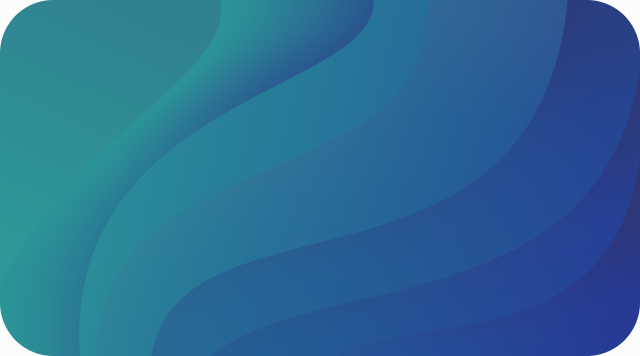
A Shadertoy shader for this background:

```glsl
// Draws a rounded card of overlapping wavy sheets running from teal to deep blue.

const float CARD_ASPECT = 1.803;
const float CORNER_RADIUS = 0.15;
const vec3 PAPER = vec3(0.99);
const vec3 DUSK = vec3(0.175, 0.225, 0.47);
const vec3 CREASE = vec3(0.012, -0.012, -0.025);

vec2 bezier(vec2 a, vec2 b, vec2 c, vec2 d, float t) {
    float s = 1.0 - t;
    return s * s * s * a + 3.0 * s * s * t * b + 3.0 * s * t * t * c + t * t * t * d;
}

vec2 bezierTangent(vec2 a, vec2 b, vec2 c, vec2 d, float t) {
    float s = 1.0 - t;
    return s * s * (b - a) + 2.0 * s * t * (c - b) + t * t * (d - c);
}

// Signed distance to a curve that falls steadily from a to d; positive on its right.
float waveSide(vec2 p, vec2 a, vec2 b, vec2 c, vec2 d) {
    float low = 0.0, high = 1.0;
    for (int i = 0; i < 16; i++) {
        float middle = 0.5 * (low + high);
        if (bezier(a, b, c, d, middle).y > p.y) low = middle;
        else high = middle;
    }
    float t = 0.5 * (low + high);
    vec2 tangent = normalize(bezierTangent(a, b, c, d, t));
    return (p.x - bezier(a, b, c, d, t).x) * abs(tangent.y);
}

vec3 gradient(vec2 p, vec2 start, vec2 end, vec3 first, vec3 last) {
    vec2 axis = end - start;
    return mix(first, last, clamp(dot(p - start, axis) / dot(axis, axis), 0.0, 1.0));
}

float coverage(float side, float pixel) {
    return clamp(0.5 + side / pixel, 0.0, 1.0);
}

float fadeFrom(float side, float width) {
    return exp(-max(side, 0.0) / width);
}

float roundedBox(vec2 p, vec2 halfSize, float radius) {
    vec2 q = abs(p) - halfSize + radius;
    return length(max(q, 0.0)) + min(max(q.x, q.y), 0.0) - radius;
}

void mainImage(out vec4 fragColor, in vec2 fragCoord) {
    vec2 cardSize = vec2(CARD_ASPECT, 1.0);
    vec2 p = fragCoord / iResolution.xy * cardSize;
    float pixel = 1.0 / iResolution.y;

    // Sheet edges, ordered from left to right
    float edge1 = waveSide(p, vec2(0.620, 1.0), vec2(0.669, 0.800), vec2(0.211, 0.624), vec2(0.0, 0.202));
    float edge2 = waveSide(p, vec2(1.052, 1.0), vec2(1.068, 0.742), vec2(0.176, 0.730), vec2(0.225, 0.0));
    float edge3 = waveSide(p, vec2(1.202, 1.0), vec2(1.232, 0.425), vec2(0.293, 0.640), vec2(0.270, 0.0));
    float edge4 = waveSide(p, vec2(1.599, 1.0), vec2(1.514, 0.108), vec2(0.505, 0.487), vec2(0.427, 0.0));
    float edge5 = waveSide(p, vec2(1.803, 0.812), vec2(1.702, 0.089), vec2(0.892, 0.244), vec2(0.594, 0.0));
    float edge6 = waveSide(p, vec2(1.803, 0.554), vec2(1.725, -0.009), vec2(1.174, 0.131), vec2(0.951, 0.0));

    // Teal panel
    vec3 color = gradient(p, vec2(0.35, 0.95), vec2(0.05, 0.28),
                          vec3(0.19, 0.51, 0.57), vec3(0.175, 0.60, 0.595));

    // Folded ribbon, shaded from its lit left edge to its dark right edge
    vec3 fold = mix(vec3(0.165, 0.475, 0.58), vec3(0.165, 0.33, 0.56), smoothstep(0.5, 0.88, p.y));
    float across = clamp(edge1 / max(edge1 - edge2, 0.001), 0.0, 1.0);
    vec3 ribbon = mix(vec3(0.17, 0.58, 0.595), fold, pow(across, 1.25));
    color = mix(color, ribbon, coverage(edge1, pixel));

    // Teal-blue sheet
    vec3 sheet = gradient(p, vec2(0.25, 0.3), vec2(1.15, 0.1),
                          vec3(0.165, 0.55, 0.60), vec3(0.145, 0.41, 0.60));
    color = mix(color, sheet, coverage(edge2, pixel));

    // Wide blue sheet with a faint pale haze along its edge and top
    sheet = gradient(p, vec2(0.3, 0.3), vec2(1.35, 0.0),
                     vec3(0.16, 0.52, 0.60), vec3(0.14, 0.335, 0.595));
    float haze = max(0.6 * fadeFrom(edge3, 0.1), smoothstep(0.55, 1.0, p.y));
    sheet += haze * vec3(0.045, 0.005, -0.01);
    color = mix(color, sheet, coverage(edge3, pixel));

    // Deep blue sheets, dusky along their edges and toward the upper right
    sheet = gradient(p, vec2(0.48, 0.03), vec2(1.75, 0.5),
                     vec3(0.15, 0.42, 0.595), vec3(0.14, 0.28, 0.585));
    sheet = mix(sheet, DUSK, 0.65 * smoothstep(0.5, 1.05, p.y));
    sheet += CREASE * fadeFrom(edge4, 0.06);
    color = mix(color, sheet, coverage(edge4, pixel));

    sheet = gradient(p, vec2(0.65, 0.0), vec2(1.75, 0.3),
                     vec3(0.14, 0.375, 0.59), vec3(0.145, 0.255, 0.59));
    sheet = mix(sheet, DUSK, 0.85 * smoothstep(0.3, 0.8, p.y));
    sheet += CREASE * fadeFrom(edge5, 0.05);
    color = mix(color, sheet, coverage(edge5, pixel));

    sheet = gradient(p, vec2(1.0, 0.0), vec2(1.78, 0.1),
                     vec3(0.14, 0.335, 0.60), vec3(0.15, 0.225, 0.575));
    sheet = mix(sheet, DUSK, smoothstep(0.1, 0.5, p.y));
    sheet += CREASE * fadeFrom(edge6, 0.04);
    color = mix(color, sheet, coverage(edge6, pixel));

    // Rounded card corners
    float card = roundedBox(p - 0.5 * cardSize, 0.5 * cardSize, CORNER_RADIUS);
    color = mix(PAPER, color, coverage(-card, pixel));
    fragColor = vec4(color, 1.0);
}
```
